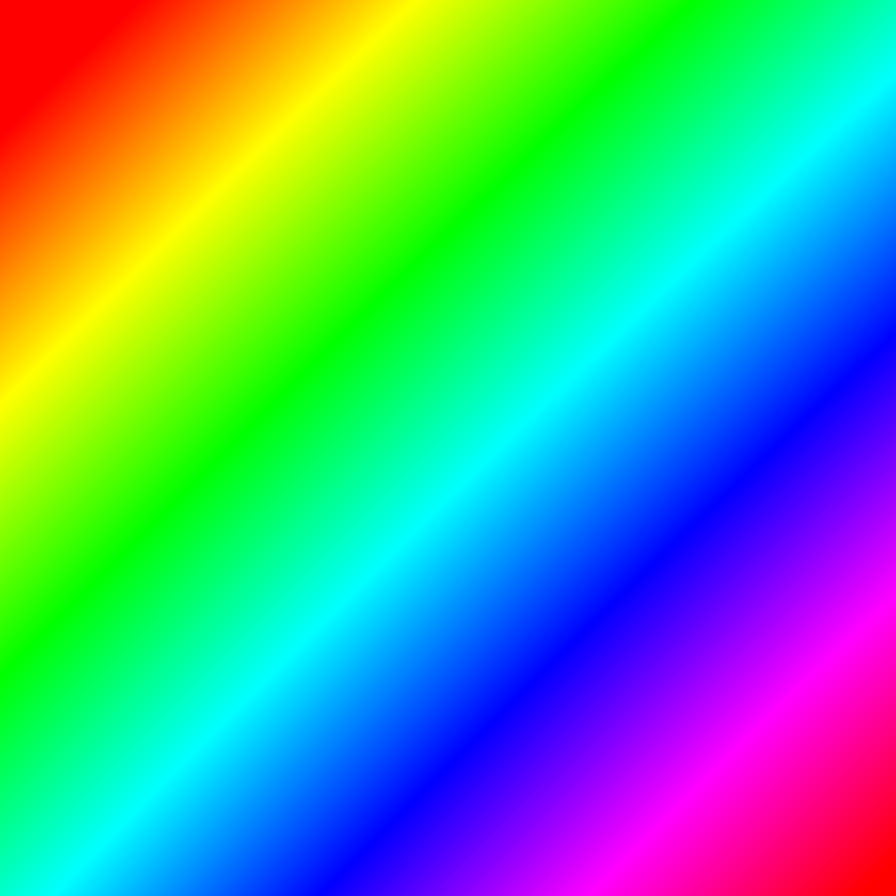
Reproduce this background procedurally as a WebGL 2 fragment shader.

```glsl
#version 300 es
precision highp float;

uniform vec2 u_resolution;
out vec4 fragColor;

const vec2 SWEEP_AXIS = vec2(0.9875, 1.0125);
const float SWEEP_START = 0.154;
const float SWEEP_LENGTH = 1.805;
const float BAND_BOW = 0.016;

// Fully saturated colour wheel: red, yellow, green, cyan, blue, magenta, red
vec3 hueToRgb(float hue) {
    vec3 wheel = abs(fract(hue + vec3(0.0, 2.0, 1.0) / 3.0) * 6.0 - 3.0);
    return clamp(wheel - 1.0, 0.0, 1.0);
}

// Distance along the sweep, with the bands bent slightly across it
float bowedSweep(vec2 p, vec2 axis, float bow) {
    float across = p.x - p.y;
    return dot(p, axis) - bow * across * across;
}

// Sweep distance as a hue, held at red beyond both ends
float sweepToHue(float distanceAlong, float start, float extent) {
    return clamp((distanceAlong - start) / extent, 0.0, 1.0);
}

void main() {
    vec2 uv = gl_FragCoord.xy / u_resolution;

    // Measure from the upper left corner
    vec2 fromCorner = vec2(uv.x, 1.0 - uv.y);

    float along = bowedSweep(fromCorner, SWEEP_AXIS, BAND_BOW);
    float hue = sweepToHue(along, SWEEP_START, SWEEP_LENGTH);
    fragColor = vec4(hueToRgb(hue), 1.0);
}
```
